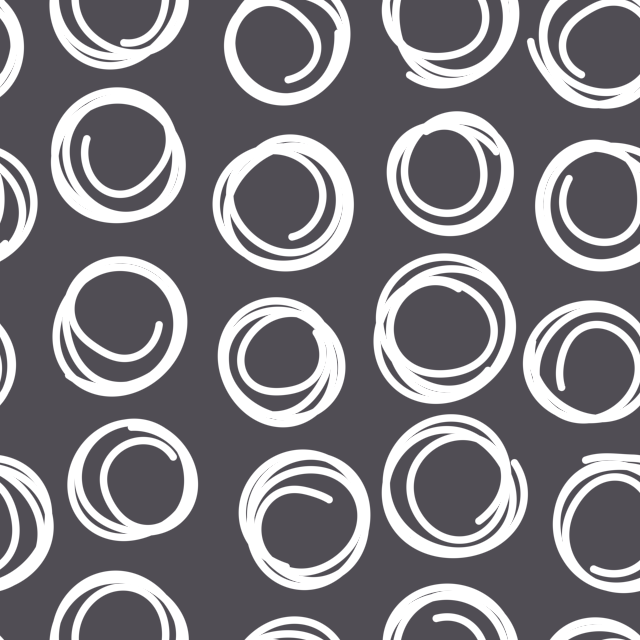
This pattern is drawn by a three.js fragment shader. Its source:

```glsl
// Seamless pattern of white hand-drawn scribbled rings on dark grey.
varying vec2 vUv;

const vec3 GROUND = vec3(0.314, 0.302, 0.329);
const vec3 INK = vec3(1.0);
const float CELLS = 4.0;            // rings across and up
const vec2 ORIGIN = vec2(0.2, 0.0); // centre of the first ring
const float STAGGER = 0.07;         // drop of every other column
const float LINE_SHIFT = 0.04;      // shift shared by a whole row or column
const float JITTER = 0.014;         // shift of a single ring
const float RING_RADIUS = 0.094;
const float SIZE_SPREAD = 0.012;
const float START_SCALE = 0.66;     // inner start relative to the outer loops
const float MIN_TURNS = 3.1;
const float TURN_SPREAD = 0.6;
const float DRIFT = 0.115;          // wandering of the loop centre
const float OVAL = 0.055;
const float WOBBLE = 0.02;
const float TAIL = 0.2;             // outward flick of a few pen ends
const float HALF_STROKE = 0.0058;
const float EDGE = 0.0012;
const float REACH = 0.16;
const float TAU = 6.2831853;

vec4 hash4(vec2 p) {
  vec4 q = fract(p.xyxy * vec4(0.1031, 0.1030, 0.0973, 0.1099));
  q += dot(q, q.wzxy + 33.33);
  return fract((q.xxyz + q.yzzw) * q.zywx);
}

// Pen distance from the ring centre after turning through angle t.
float penRadius(float t, float tEnd, float size, vec4 shape) {
  float r = mix(START_SCALE, 1.0, smoothstep(0.0, 1.6 * TAU, t));
  r += DRIFT * cos((0.72 + 0.2 * shape.x) * t + TAU * shape.y);
  r += OVAL * cos(1.75 * t + TAU * shape.z);
  r += WOBBLE * cos(2.8 * t + TAU * shape.w);
  r += TAIL * step(0.86, shape.x) * smoothstep(tEnd - 0.7, tEnd + 0.2, t);
  return size * r;
}

// Distance to one open scribble with round ends.
float scribble(vec2 p, vec4 build, vec4 shape) {
  float size = RING_RADIUS + SIZE_SPREAD * (build.x - 0.5);
  float tEnd = TAU * (MIN_TURNS + TURN_SPREAD * build.y);
  float turn = TAU * build.z;
  p = mat2(cos(turn), sin(turn), -sin(turn), cos(turn)) * p;
  if (build.w > 0.5) p.y = -p.y;

  float r = length(p);
  float angle = mod(atan(p.y, p.x), TAU);

  // Pen ends
  vec2 first = vec2(penRadius(0.0, tEnd, size, shape), 0.0);
  vec2 last = penRadius(tEnd, tEnd, size, shape) * vec2(cos(tEnd), sin(tEnd));
  float d = min(distance(p, first), distance(p, last));

  // Successive turns, with the gap corrected for the slope of the line
  for (int k = 0; k < 4; k++) {
    float t = angle + TAU * float(k);
    if (t <= tEnd) {
      float pen = penRadius(t, tEnd, size, shape);
      float slope = (penRadius(t + 0.01, tEnd, size, shape) - pen) / 0.01;
      d = min(d, abs(r - pen) / length(vec2(1.0, slope / pen)));
    }
  }
  return d;
}

// Ring centre; shared line shifts keep neighbours from colliding.
vec2 ringCentre(vec2 cell, vec2 id) {
  float rowShift = hash4(vec2(17.0, id.y + 5.0)).x - 0.5;
  float columnShift = hash4(vec2(id.x + 9.0, 31.0)).y - 0.5;
  vec2 jitter = hash4(id + 71.0).zw - 0.5;
  vec2 c = cell / CELLS + ORIGIN + JITTER * jitter;
  c += LINE_SHIFT * vec2(rowShift, columnShift);
  c.y -= STAGGER * mod(id.x, 2.0);
  return c;
}

void main() {
  vec2 home = floor((vUv - ORIGIN) * CELLS + 0.5);
  float d = 1.0;

  // Nearby rings, with cell numbers wrapped so the tile repeats
  for (int j = -1; j <= 1; j++) {
    for (int i = -1; i <= 1; i++) {
      vec2 cell = home + vec2(float(i), float(j));
      vec2 id = mod(cell, CELLS);
      vec2 p = vUv - ringCentre(cell, id);
      if (dot(p, p) < REACH * REACH) {
        d = min(d, scribble(p, hash4(id + 3.0), hash4(id + 43.0)));
      }
    }
  }

  float ink = 1.0 - smoothstep(-EDGE, EDGE, d - HALF_STROKE);
  gl_FragColor = vec4(mix(GROUND, INK, ink), 1.0);
}
```
